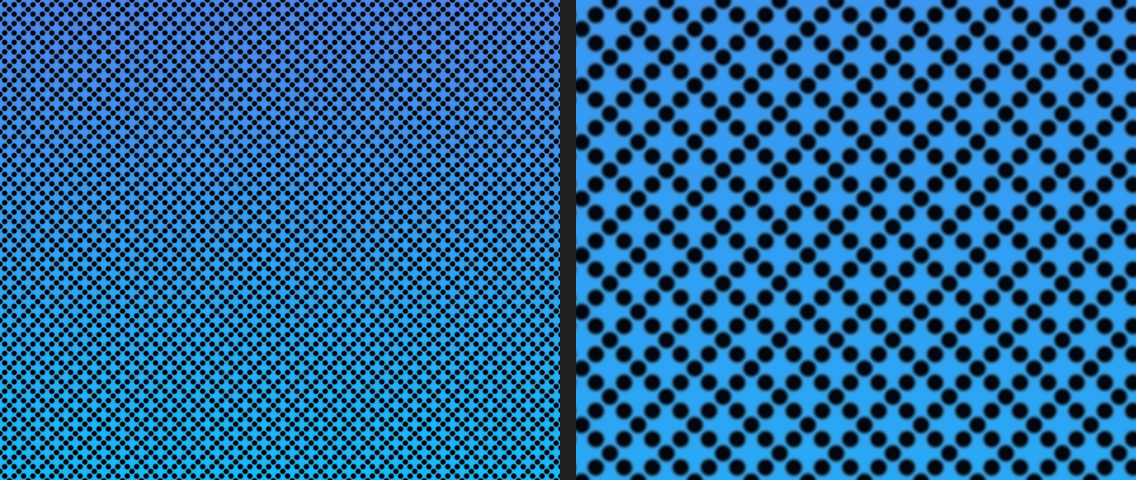
Left: the whole. Right: its middle third, enlarged.
Write a Shadertoy shader that draws this pattern.

```glsl
const float REPEATS_ACROSS = 29.7;   // diamond tiles over the canvas width
const float STEPS_PER_TILE = 4.0;    // dot grid steps along one tile side
const float DOT_RADIUS = 0.56;       // in grid steps
const float EDGE_SOFTNESS = 0.2;     // in grid steps
const float RIM_OFFSET = 0.12;       // rim centre beyond the dot edge
const float RIM_WIDTH = 0.2;
const float RIM_STRENGTH = 0.3;

const vec3 TOP_BLUE = vec3(0.30, 0.52, 0.93);
const vec3 BOTTOM_CYAN = vec3(0.09, 0.73, 0.98);
const vec3 RIM_COLOR = vec3(0.36, 0.52, 0.58);
const vec3 DOT_COLOR = vec3(0.005, 0.025, 0.06);

// Distance to the nearest dot centre on crossing diagonal chains.
float chainDistance(vec2 p) {
    float halfTile = 0.5 * STEPS_PER_TILE;
    // Mirror into one quadrant, where a single diagonal holds every dot.
    vec2 q = abs(mod(p + halfTile, STEPS_PER_TILE) - halfTile);
    float nearest = clamp(floor(0.5 * (q.x + q.y) + 0.5), 0.0, halfTile);
    return distance(q, vec2(nearest));
}

void mainImage(out vec4 fragColor, in vec2 fragCoord) {
    // Grid steps measured from the upper left corner.
    float stepsPerPixel = REPEATS_ACROSS * STEPS_PER_TILE / iResolution.x;
    vec2 p = vec2(fragCoord.x, iResolution.y - fragCoord.y) * stepsPerPixel;

    // Vertical background gradient.
    vec3 color = mix(BOTTOM_CYAN, TOP_BLUE, fragCoord.y / iResolution.y);

    // Muted rim, then the soft-edged dot.
    float edge = chainDistance(p) - DOT_RADIUS;
    float rim = 1.0 - smoothstep(0.0, RIM_WIDTH, abs(edge - RIM_OFFSET));
    color = mix(color, RIM_COLOR, RIM_STRENGTH * rim);

    float blur = max(EDGE_SOFTNESS, 0.75 * stepsPerPixel);
    float dotMask = 1.0 - smoothstep(-blur, blur, edge);
    color = mix(color, DOT_COLOR, dotMask);

    fragColor = vec4(color, 1.0);
}
```
